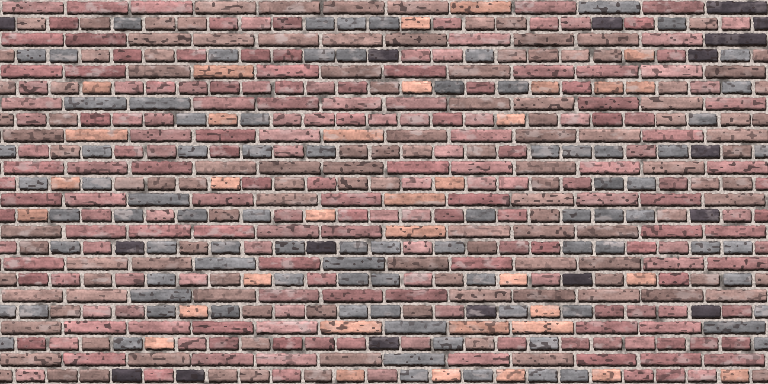
Give the GLSL for this texture, as a WebGL 1 fragment shader.

```glsl
precision highp float;
uniform vec2 u_resolution;

float hash(vec2 p) {
  vec3 q = fract(p.xyx * vec3(0.1031, 0.1030, 0.0973));
  q += dot(q, q.yzx + 33.33);
  return fract((q.x + q.y) * q.z);
}

float noise(vec2 p) {
  vec2 i = floor(p), f = fract(p);
  f = f * f * (3.0 - 2.0 * f);
  return mix(mix(hash(i), hash(i + vec2(1.0, 0.0)), f.x),
             mix(hash(i + vec2(0.0, 1.0)), hash(i + 1.0), f.x), f.y);
}

float fbm(vec2 p) {
  float sum = 0.0, amp = 0.53;
  for (int i = 0; i < 4; i++) {
    sum += amp * noise(p);
    p = p * 2.03 + 17.1;
    amp *= 0.5;
  }
  return sum;
}

float roundBox(vec2 p, vec2 halfSize, float radius) {
  vec2 d = abs(p) - halfSize + radius;
  return length(max(d, 0.0)) + min(max(d.x, d.y), 0.0) - radius;
}

// Fired clay tone; header bricks vary more than stretchers
vec3 clayTone(vec2 id, float header) {
  float pick = hash(id + 31.7);
  vec3 clay = mix(vec3(0.62, 0.43, 0.43), vec3(0.72, 0.56, 0.55), hash(id + 5.3));
  clay = mix(clay, vec3(0.61, 0.51, 0.48), step(0.62, hash(id + 71.9)) * 0.8);
  clay = mix(clay, vec3(0.52, 0.51, 0.52), step(mix(0.88, 0.67, header), pick));
  clay = mix(clay, vec3(0.30, 0.27, 0.29), step(mix(0.985, 0.93, header), pick));
  clay = mix(clay, vec3(0.84, 0.63, 0.56), step(pick, 0.07));
  return clay * (0.88 + 0.25 * hash(id + 13.1));
}

void main() {
  // 24 courses, measured in course heights
  vec2 p = gl_FragCoord.xy / u_resolution * vec2(48.0, 24.0);
  float px = 24.0 / u_resolution.y;

  // Alternate courses of 24 headers and 12 stretchers
  float course = floor(p.y);
  float header = 1.0 - mod(course, 2.0);
  float width = mix(4.0, 2.0, header);
  float x = (p.x + header + 0.24 * (hash(vec2(course, 9.0)) - 0.5)) / width;
  vec2 id = vec2(mod(floor(x), 48.0 / width), course);
  vec2 local = vec2((fract(x) - 0.5) * width, fract(p.y) - 0.5);

  // Uneven brick outline and the shadow beneath it
  vec2 vary = vec2(hash(id + 41.0), hash(id + 57.0)) - 0.5;
  vec2 halfSize = vec2(0.5 * width - 0.10, 0.365) + vary * vec2(0.07, 0.03);
  vec2 face = local - vec2(-0.02, 0.055) - vary.yx * vec2(0.06, 0.025);
  float chip = (noise(p * vec2(3.0, 4.0)) - 0.5) * 0.07
             + (noise(p * 9.0) - 0.5) * 0.05;
  float brickDist = roundBox(face, halfSize, 0.09) + chip;
  float shadeDist = roundBox(face + vec2(-0.045, 0.115), halfSize, 0.07) + chip * 0.7;
  float brick = 1.0 - smoothstep(-0.6 * px, 0.6 * px, brickDist);
  float shade = 1.0 - smoothstep(-0.6 * px, 0.6 * px, shadeDist);

  // Crumbly pale mortar
  float grain = noise(p * 11.0);
  vec3 color = vec3(0.83, 0.78, 0.75) * (0.82 + 0.28 * grain);
  color *= 1.0 - 0.45 * smoothstep(0.55, 0.8, fbm(p * 0.9 + 40.0));
  color = mix(color, vec3(0.10, 0.07, 0.06), shade * (0.82 + 0.18 * grain));

  // Brick face: mottling, streaks, pits and lime bloom
  vec2 seed = p + id.yx * 7.3;
  float mottle = fbm(seed * vec2(1.3, 2.4));
  float streak = noise(seed * vec2(1.5, 9.0));
  vec3 clay = clayTone(id, header);
  clay *= 0.73 + 0.42 * mottle + 0.13 * streak + 0.12 * (grain - 0.5);
  float worn = hash(id + 83.0);
  float bloom = smoothstep(0.55, 0.75, fbm(seed * vec2(1.1, 2.0) + 60.0));
  clay = mix(clay, vec3(0.80, 0.74, 0.73), bloom * (0.15 + 0.5 * worn));
  float pits = smoothstep(0.70, 0.85, noise(seed * vec2(4.0, 6.0) + 25.0));
  clay = mix(clay, vec3(0.22, 0.18, 0.18), pits * (0.2 + 0.5 * (1.0 - worn)));

  // Lit upper arris and darkened lower edge
  clay *= 1.0 + 0.16 * smoothstep(0.12, 0.32, face.y);
  clay *= 1.0 - 0.35 * smoothstep(-0.20, -0.37, face.y);
  clay *= 1.0 - 0.20 * smoothstep(-0.10, 0.0, brickDist);

  gl_FragColor = vec4(clamp(mix(color, clay, brick), 0.0, 1.0), 1.0);
}
```
